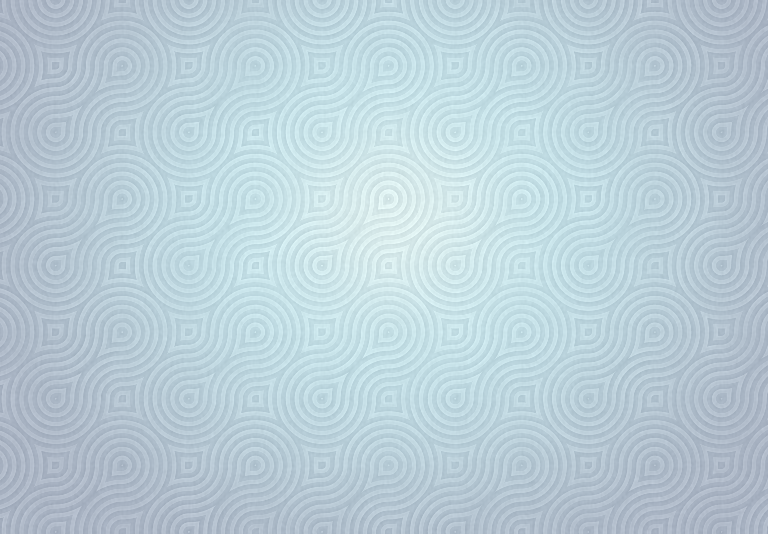
Reproduce this pattern procedurally as a Shadertoy shader.

```glsl
// Embossed paper with swirling bands: concentric rings whose lines peel off into
// S-curves. A square tiling carries quarter arcs; one tile in four bends its arcs
// around the opposite corners, which joins neighbouring rings into teardrops.
#define TILE 0.0867                  // tile side, in canvas widths
#define ORIGIN vec2(0.0725, 0.0857)  // tiling offset from the top left
#define BANDS 7.5                    // bands per tile side
#define BAND_SHIFT 0.12              // where a groove begins within a band
#define RELIEF 0.064                 // contrast of the bands
#define GRAIN 0.046                  // strength of the paper fibres
#define WEAR 0.7                     // fading of the relief in patches
#define MID_COLOR vec3(0.765, 0.878, 0.905)
#define EDGE_COLOR vec3(0.672, 0.712, 0.772)
#define GLOW_COLOR vec3(0.095, 0.052, 0.025)
#define GLOW_CENTER vec2(0.515, 0.285)

vec2 hashGradient(vec2 cell) {
    vec3 h = fract(cell.xyx * vec3(0.1031, 0.1030, 0.0973));
    h += dot(h, h.yzx + 33.33);
    return 2.0 * fract((h.xx + h.yz) * h.zy) - 1.0;
}

float gradientNoise(vec2 p) {
    vec2 i = floor(p), f = fract(p);
    vec2 w = f * f * f * (f * (f * 6.0 - 15.0) + 10.0);
    vec2 e = vec2(1.0, 0.0);
    float a = dot(hashGradient(i), f);
    float b = dot(hashGradient(i + e.xy), f - e.xy);
    float c = dot(hashGradient(i + e.yx), f - e.yx);
    float d = dot(hashGradient(i + e.xx), f - e.xx);
    return mix(mix(a, b, w.x), mix(c, d, w.x), w.y);
}

float fbm(vec2 p) {
    float sum = 0.0, amp = 0.6;
    for (int k = 0; k < 4; k++) {
        sum += amp * gradientNoise(p);
        p = mat2(0.8, 0.6, -0.6, 0.8) * p * 2.03;
        amp *= 0.5;
    }
    return sum;
}

// Band coordinate: 0 at ring centres, 1 at the small squares between them
float swirlRadius(vec2 p) {
    vec2 id = floor(p), f = p - id;
    float mainDiag = min(length(f), length(f - 1.0));
    float antiDiag = min(length(f - vec2(1, 0)), length(f - vec2(0, 1)));
    vec2 parity = mod(id, 2.0);
    if (parity.x + parity.y < 0.5) return 1.0 - mainDiag;  // joining tile
    return abs(parity.x - parity.y) > 0.5 ? mainDiag : antiDiag;
}

// Flat groove and ridge of equal width, with lit rims and a shaded groove wall
float bandRelief(float phase, float aa) {
    float u = fract(phase - BAND_SHIFT);
    float ridge = smoothstep(0.5 - aa, 0.5 + aa, u)
                * (1.0 - smoothstep(1.0 - 2.0 * aa, 1.0, u));
    float rim = ridge * (smoothstep(0.72, 0.95, u) + 0.4 * smoothstep(0.68, 0.55, u));
    float wall = (1.0 - ridge) * smoothstep(0.30, 0.02, u);
    return 0.66 * (ridge - 0.47) + 0.34 * rim - 0.28 * wall;
}

void mainImage(out vec4 fragColor, in vec2 fragCoord) {
    // Canvas widths, measured from the top left
    vec2 uv = vec2(fragCoord.x, iResolution.y - fragCoord.y) / iResolution.x;
    float aa = min(0.35 * BANDS / (TILE * iResolution.x), 0.12);

    // Lighting: warm glow in the middle, greyed edges
    float d = length((uv - GLOW_CENTER) * vec2(1.0, 1.15));
    vec3 color = mix(MID_COLOR, EDGE_COLOR, smoothstep(0.16, 0.62, d));
    color += GLOW_COLOR * exp(-d * d / 0.018);

    // Relief, faded in worn patches
    float phase = BANDS * swirlRadius((uv - ORIGIN) / TILE);
    float patches = fbm(uv * 14.0);
    color += RELIEF * (1.0 + WEAR * patches) * bandRelief(phase, aa)
           * vec3(1.05, 1.0, 0.9);

    // Paper: fibres, faint creases and blotches
    float fibres = gradientNoise(uv * 230.0) + 0.6 * gradientNoise(uv * vec2(330.0, 90.0));
    float creases = fbm(uv * vec2(60.0, 5.0) + 7.0) + fbm(uv * vec2(5.0, 60.0) + 19.0);
    color += GRAIN * (0.6 * fibres + 0.3 * creases + 0.2 * patches);

    fragColor = vec4(clamp(color, 0.0, 1.0), 1.0);
}
```
